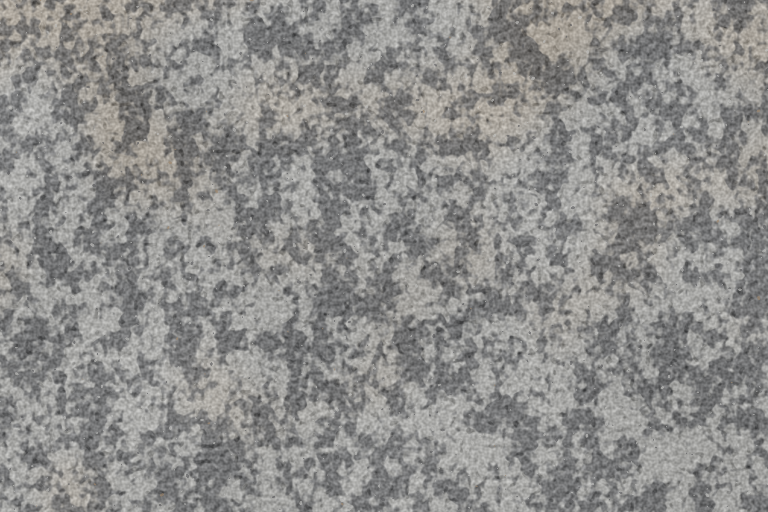
Reproduce this texture procedurally as a WebGL 2 fragment shader.

```glsl
#version 300 es
precision highp float;
// Weathered grey stone: ragged dark crust over a pale ground, drawn out
// slightly along the vertical. Octaves of gradient noise set the patches,
// finer embossed noise gives the grain, and scattered flecks add minerals.

#define PATCH_SCALE 8.5      // coarsest patches per canvas height
#define PATCH_STRETCH 0.62   // below 1 lengthens patches vertically
#define PATCH_EDGE 0.17      // softness of the crust border
#define PATCH_BIAS 0.015     // above 0 shows more pale ground
#define PALE vec3(0.660, 0.660, 0.651)
#define DARK vec3(0.446, 0.449, 0.453)
#define WARM vec3(0.030, 0.004, -0.026)
#define GRAIN 0.17           // contrast of the fine grain
#define RELIEF 0.10          // contrast of the embossed roughness
#define FLECK_CELLS 46.0     // fleck cells per canvas height

uniform vec2 u_resolution;
out vec4 fragColor;

uint mixBits(uint n) {
  n = (n ^ (n >> 16)) * 0x7feb352dU;
  n = (n ^ (n >> 15)) * 0x846ca68bU;
  return n ^ (n >> 16);
}

float hash(vec2 cell, int seed) {
  uvec2 c = uvec2(ivec2(cell) + 4096);
  return float(mixBits(c.x + mixBits(c.y + mixBits(uint(seed)))) >> 8) / 16777216.0;
}

float cornerSlope(vec2 cell, vec2 offset, int seed) {
  float angle = 6.28319 * hash(cell, seed);
  return dot(vec2(cos(angle), sin(angle)), offset);
}

// Gradient noise, roughly -0.7 to 0.7
float noise(vec2 p, int seed) {
  vec2 cell = floor(p), f = p - cell;
  vec2 w = f * f * f * (f * (f * 6.0 - 15.0) + 10.0);
  vec2 e = vec2(1.0, 0.0);
  float low = mix(cornerSlope(cell, f, seed), cornerSlope(cell + e, f - e, seed), w.x);
  float high = mix(cornerSlope(cell + e.yx, f - e.yx, seed),
                   cornerSlope(cell + 1.0, f - 1.0, seed), w.x);
  return mix(low, high, w.y);
}

// Patch height: positive on pale ground, negative on dark crust
float patchField(vec2 p) {
  float sum = 0.0, scale = PATCH_SCALE, stretch = PATCH_STRETCH;
  float weight = 0.42;
  for (int i = 0; i < 4; i++) {
    sum += weight * noise(p * scale * vec2(1.0, stretch), 10 + i);
    scale *= 2.1;
    stretch = mix(stretch, 1.0, 0.35);
    weight = i < 1 ? 0.58 : weight * 0.92;
  }
  return sum + PATCH_BIAS;
}

// Small irregular chips, one at most per cell; x = coverage, y = tone
vec2 flecks(vec2 p, float pixel) {
  vec2 q = p * FLECK_CELLS, home = floor(q), result = vec2(0.0);
  float soft = pixel * FLECK_CELLS;
  for (int y = -1; y <= 1; y++)
  for (int x = -1; x <= 1; x++) {
    vec2 cell = home + vec2(x, y);
    if (hash(cell, 40) > 0.34) continue;
    vec2 d = q - cell - vec2(hash(cell, 41), hash(cell, 42));
    float turn = 6.28319 * hash(cell, 43);
    d = mat2(cos(turn), sin(turn), -sin(turn), cos(turn)) * d;
    float radius = mix(0.06, 0.20, pow(hash(cell, 44), 3.0));
    float dist = length(d * vec2(1.0, 1.5)) - radius;
    float cover = 1.0 - smoothstep(-0.5 * soft, 0.5 * soft, dist);
    if (cover > result.x) result = vec2(cover, hash(cell, 45));
  }
  return result;
}

void main() {
  vec2 p = gl_FragCoord.xy / u_resolution.y;
  float pixel = 1.0 / u_resolution.y;

  // Crust and ground, with borders roughened by a small warp
  vec2 warp = vec2(noise(p * 48.0, 1), noise(p * 48.0, 2));
  float field = patchField(p + 0.008 * warp);
  float pale = smoothstep(-PATCH_EDGE, PATCH_EDGE, field);
  vec3 color = mix(DARK, PALE, pale);

  // Broad drifts of tone, and warm staining near the top
  color += 0.06 * noise(p * vec2(3.2, 2.0), 3);
  float stain = smoothstep(-0.15, 0.45, noise(p * 3.5, 4) + 0.5 * (p.y - 0.65));
  color += WARM * stain * mix(0.4, 1.0, pale);

  // Grain and embossed roughness, strongest on the crust
  float grain = 0.6 * noise(p * 95.0, 5) + 0.8 * noise(p * 175.0, 6);
  vec2 lit = vec2(-0.003, 0.005);
  float slope = noise(p * 78.0, 7) - noise((p + lit) * 78.0, 7);
  color += GRAIN * grain + RELIEF * slope * mix(1.2, 0.7, pale);

  // Dark pits
  float pit = smoothstep(0.24, 0.46, noise(p * 66.0, 8));
  color -= 0.11 * pit;

  // Mineral flecks: mostly pale, some charcoal, a few tan
  vec2 fleck = flecks(p, pixel);
  vec3 mineral = fleck.y < 0.62 ? vec3(0.75, 0.75, 0.74) : vec3(0.36, 0.36, 0.37);
  if (fleck.y > 0.95) mineral = vec3(0.62, 0.53, 0.43);
  color = mix(color, mineral, 0.65 * fleck.x);

  fragColor = vec4(clamp(color, 0.0, 1.0), 1.0);
}
```
